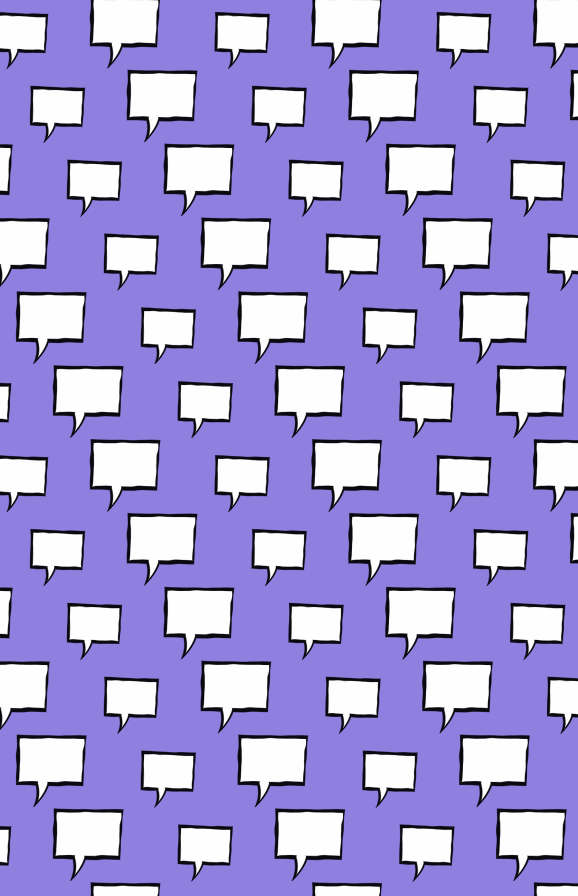
Write a Shadertoy shader that draws this pattern.

```glsl
const float ROWS = 12.13;        // bubble rows per canvas height
const float COLUMN_PERIOD = 3.0; // in row heights
const float ROW_SHIFT = 0.5;     // sideways step of each lower row
const vec3 VIOLET = vec3(0.56, 0.50, 0.88);
const vec3 PAPER = vec3(0.995);
const vec3 INK = vec3(0.04, 0.035, 0.06);

float hash(vec2 p) {
    vec3 h = fract(p.xyx * 0.1031);
    h += dot(h, h.yzx + 33.33);
    return fract((h.x + h.y) * h.z);
}

float noise(vec2 p) {
    vec2 i = floor(p), f = fract(p);
    f = f * f * (3.0 - 2.0 * f);
    return mix(mix(hash(i), hash(i + vec2(1, 0)), f.x),
               mix(hash(i + vec2(0, 1)), hash(i + vec2(1, 1)), f.x), f.y);
}

// Signed distance to the line a-b, positive on its outer side
float edge(vec2 p, vec2 a, vec2 b) {
    vec2 d = normalize(b - a);
    return dot(p - a, vec2(d.y, -d.x));
}

float quad(vec2 p, vec2 tl, vec2 tr, vec2 br, vec2 bl) {
    return max(max(edge(p, tl, tr), edge(p, tr, br)),
               max(edge(p, br, bl), edge(p, bl, tl)));
}

// Curved tail that narrows downwards and bends to the left
float tail(vec2 p, float top, float inset) {
    float t = clamp((p.y - 0.66) / 0.315, 0.0, 1.0);
    float center = 0.357 - 0.118 * t * t + 0.15 * inset;
    float halfWidth = 0.09 * (1.0 - t) + 0.006 - inset;
    float sides = (abs(p.x - center) - halfWidth) * 0.93;
    return max(sides, max(top - p.y, p.y - 0.975));
}

// Draws one bubble; y points down from its upper left corner
vec3 bubble(vec3 color, vec2 p, float size, float slope, float bold, float seed, float blur) {
    p /= size;
    p.y -= slope * p.x;
    blur /= size;
    float wobble = 0.014 * (noise(p * 7.0 + seed) - 0.5);
    float roughness = 0.022 * (noise(p * 9.0 + seed + 31.0) - 0.5);

    float outer = quad(p, vec2(0.013, -0.003), vec2(0.951, 0.012),
                          vec2(0.912, 0.693), vec2(-0.003, 0.682)) + wobble;
    outer = min(outer, tail(p, 0.64, 0.0));

    float inner = quad(p, vec2(0.054, 0.050), vec2(0.925, 0.055),
                          vec2(0.888, 0.638), vec2(0.042, 0.631)) + roughness + bold;
    inner = min(inner, tail(p, 0.60, 0.032 + bold));

    color = mix(color, INK, smoothstep(blur, -blur, outer));
    return mix(color, PAPER, smoothstep(blur, -blur, inner));
}

void mainImage(out vec4 fragColor, in vec2 fragCoord) {
    float unit = ROWS / iResolution.y;
    vec2 p = vec2(fragCoord.x, iResolution.y - fragCoord.y) * unit;
    p += vec2(-1.216, 0.0505);

    // Staggered rows, each holding a large and a small bubble per period
    float row = floor(p.y + 0.015);
    vec2 cell = vec2(mod(p.x - ROW_SHIFT * row + 0.25, COLUMN_PERIOD) - 0.25, p.y - row);

    float blur = 0.75 * unit;
    vec3 color = bubble(VIOLET, cell, 1.0, 0.0, 0.0, 3.0, blur);
    color = bubble(color, cell - vec2(1.69, 0.218), 0.78, 0.02, 0.006, 17.0, blur);
    fragColor = vec4(color, 1.0);
}
```
